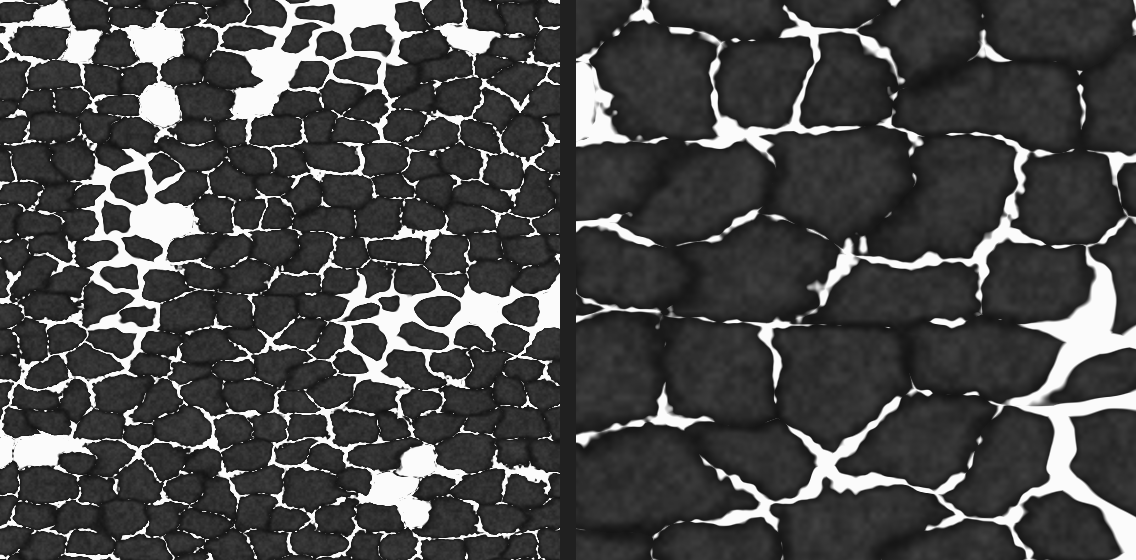
Left, the full canvas; right, a detail of the centre.
This texture is drawn by a WebGL 1 fragment shader. Its source:

```glsl
precision highp float;
// Dark rough cobblestones with ragged white gaps and a few missing stones.

uniform vec2 u_resolution;

float hash(vec2 p) {
  vec3 q = fract(p.xyx * vec3(0.1031, 0.1030, 0.0973));
  q += dot(q, q.yzx + 33.33);
  return fract((q.x + q.y) * q.z);
}

vec2 hash2(vec2 p) {
  return vec2(hash(p + 17.3), hash(p + 71.9));
}

float noise(vec2 p) {
  vec2 i = floor(p), f = fract(p);
  f = f * f * (3.0 - 2.0 * f);
  return mix(mix(hash(i), hash(i + vec2(1.0, 0.0)), f.x),
             mix(hash(i + vec2(0.0, 1.0)), hash(i + 1.0), f.x), f.y);
}

vec2 noise2(vec2 p) {
  return vec2(noise(p), noise(p + 43.7)) - 0.5;
}

// Rounded box cells: x = nearest distance, y = distance to the edge, zw = cell id
vec4 stones(vec2 p) {
  vec2 base = floor(p), id = base;
  float nearest = 9.0, second = 9.0;
  for (int j = -2; j <= 2; j++) {
    for (int i = -2; i <= 2; i++) {
      vec2 cell = base + vec2(float(i), float(j));
      vec2 center = cell + 0.2 + 0.6 * hash2(cell);
      center.x += 0.5 * mod(cell.y, 2.0) - 0.25;
      vec2 size = 0.75 + 0.6 * hash2(cell + 131.0);
      vec2 q = (p - center) / size;
      q *= q;
      float d = sqrt(sqrt(dot(q, q)));
      if (d < nearest) {
        second = nearest;
        nearest = d;
        id = cell;
      } else {
        second = min(second, d);
      }
    }
  }
  return vec4(nearest, 0.5 * (second - nearest), id);
}

void main() {
  vec2 uv = gl_FragCoord.xy / u_resolution;

  // Staggered rows, bent so that the outlines are irregular
  vec2 p = uv * vec2(13.0, 19.0) + 40.0;
  p += 0.3 * noise2(p * 1.4) + 0.1 * noise2(p * 5.0);
  vec4 stone = stones(p);
  float edge = stone.y;

  // Gaps open at the corners, break up along the sides and widen in places
  float wide = smoothstep(0.7, 0.88, noise(uv * 4.5 + 8.0));
  float jag = noise(uv * 210.0) - 0.5;
  float width = 0.015 + 0.16 * (stone.x - 0.5)
              + 0.1 * (noise(uv * 38.0 + 5.0) - 0.5)
              + 0.07 * jag * (1.0 - wide) + 0.09 * wide;
  float gap = 1.0 - smoothstep(-0.015, 0.015, edge - width);

  // Missing stones
  float missing = step(0.96, hash(stone.zw + 211.0));
  gap = max(gap, missing * smoothstep(0.0, 0.04, edge + 0.03 * jag));

  // Dark rims, a tone for each stone, mottling and fine grain
  float tone = 0.195 + 0.02 * (hash(stone.zw + 307.0) - 0.5);
  tone += 0.035 * (noise(uv * 65.0) - 0.5);
  tone += 0.06 * (noise(uv * 170.0 + 3.0) - 0.5);
  tone += 0.04 * (noise(uv * 300.0 + 9.0) - 0.5);
  float rim = smoothstep(0.0, 0.14, edge - max(width, 0.0) * 0.6);
  tone *= mix(0.5, 1.0, rim);

  gl_FragColor = vec4(vec3(mix(tone, 0.985, gap)), 1.0);
}
```
